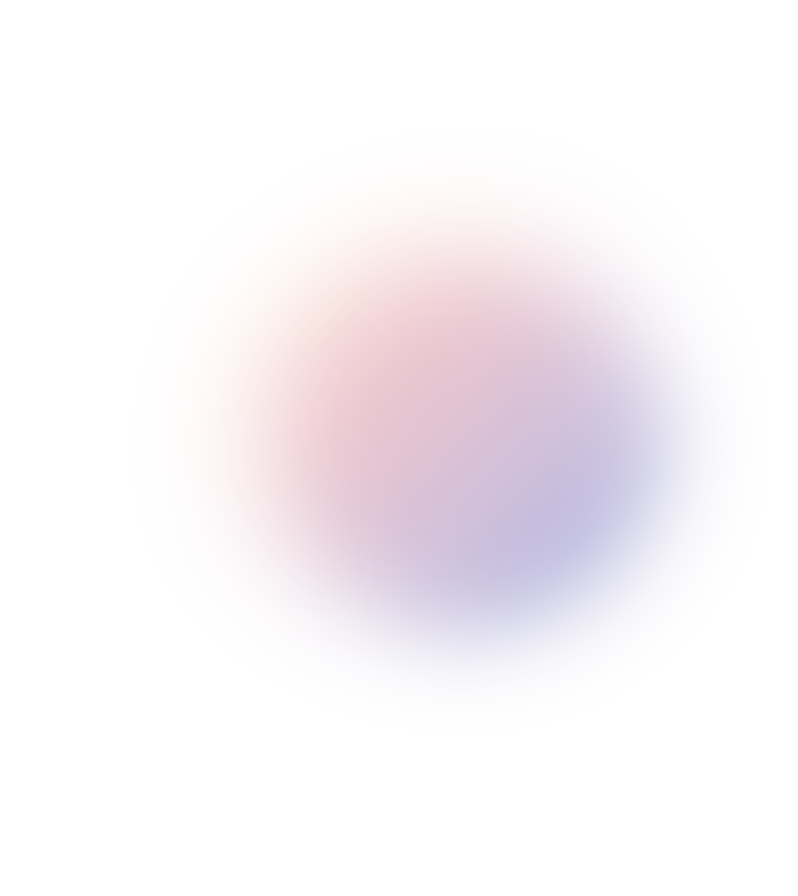
A Shadertoy shader for this background:

```glsl
// A soft, blurred disc of pastel light on a white ground.
// Its coverage is a Gaussian-blurred ellipse edge, and its tint is a
// diagonal ramp from peach through rose and mauve to periwinkle.

const vec3 WHITE = vec3(1.0);
const vec3 PEACH = vec3(0.960, 0.800, 0.740);
const vec3 ROSE = vec3(0.937, 0.780, 0.800);
const vec3 PINK = vec3(0.890, 0.765, 0.820);
const vec3 MAUVE = vec3(0.815, 0.750, 0.855);
const vec3 PERIWINKLE = vec3(0.725, 0.715, 0.865);

// Approximate signed distance to an ellipse centred on the origin.
float ellipseDistance(vec2 p, vec2 radii) {
    return (length(p / radii) - 1.0) * 0.5 * (radii.x + radii.y);
}

// Coverage of an edge blurred by a Gaussian of the given deviation.
float blurredEdge(float dist, float sigma) {
    float x = clamp(dist / sigma, -4.0, 4.0);
    return 0.5 - 0.5 * tanh(0.798 * (x + 0.0447 * x * x * x));
}

// Five evenly spaced colours, blended linearly for t from 0 to 1.
vec3 pastelRamp(float t) {
    float s = clamp(t, 0.0, 1.0) * 4.0;
    vec3 color = mix(PEACH, ROSE, clamp(s, 0.0, 1.0));
    color = mix(color, PINK, clamp(s - 1.0, 0.0, 1.0));
    color = mix(color, MAUVE, clamp(s - 2.0, 0.0, 1.0));
    return mix(color, PERIWINKLE, clamp(s - 3.0, 0.0, 1.0));
}

void mainImage(out vec4 fragColor, in vec2 fragCoord) {
    // Canvas heights, measured from the lower left
    vec2 pos = fragCoord / iResolution.y;
    vec2 center = vec2(0.518, 0.505);
    vec2 radii = vec2(0.215, 0.2045);
    vec2 offset = pos - center;

    // Position along the diagonal, from upper left to lower right
    float diagonal = pos.x + 1.0 - pos.y;
    float ramp = (diagonal - 0.63) / 0.63;

    // The blur tightens toward the lower right
    float sigma = mix(0.065, 0.050, smoothstep(-0.3, 0.3, offset.x - offset.y));
    float coverage = blurredEdge(ellipseDistance(offset, radii), sigma);

    fragColor = vec4(mix(WHITE, pastelRamp(ramp), coverage), 1.0);
}
```
